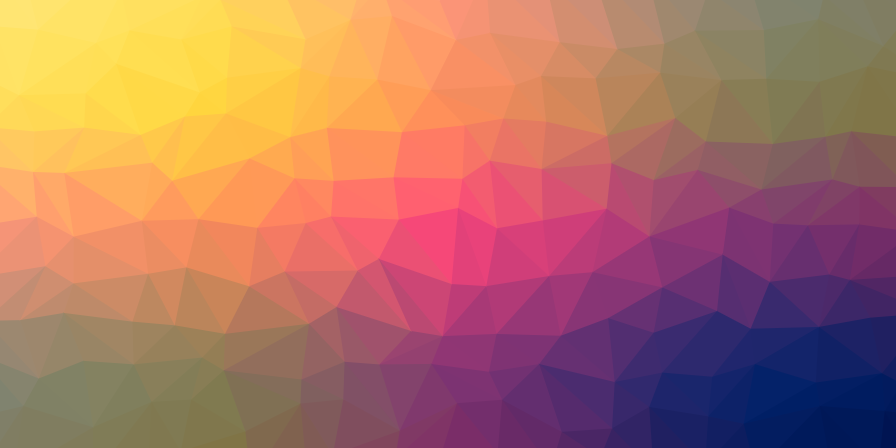
A Shadertoy shader for this background:

```glsl
// A low-poly sunset: a jittered grid of points is split into flat triangles.
// Each facet averages one palette read across and the same palette read down,
// sampled at the facet centre. Facet edges are blended by signed distance.

#define CELL vec2(0.117, 0.107)   // grid spacing, in canvas heights
#define CENTER vec2(1.0, 0.5)     // where grid point (0, 0) rests
#define JITTER 0.74               // point scatter, in cells
#define EDGE_PIXELS 1.0           // width of the edge blend
#define SEED 17.0

// Palette from pale yellow through pink to navy, evenly spaced.
const int LAST_STOP = 8;
const vec3 SUNSET[9] = vec3[9](
    vec3(1.00, 0.90, 0.46),
    vec3(1.00, 0.88, 0.34),
    vec3(1.00, 0.83, 0.23),
    vec3(1.00, 0.58, 0.36),
    vec3(1.00, 0.27, 0.48),
    vec3(0.71, 0.23, 0.47),
    vec3(0.24, 0.17, 0.44),
    vec3(0.00, 0.13, 0.41),
    vec3(0.00, 0.08, 0.32));

vec3 palette(float t) {
    float s = clamp(t, 0.0, 1.0) * float(LAST_STOP);
    int i = min(int(s), LAST_STOP - 1);
    return mix(SUNSET[i], SUNSET[i + 1], s - float(i));
}

vec2 hash2(vec2 id) {
    vec3 h = fract((id.xyx + SEED) * vec3(0.1031, 0.1030, 0.0973));
    h += dot(h, h.yzx + 33.33);
    return fract((h.xx + h.yz) * h.zy);
}

vec2 gridPoint(vec2 id) {
    return CENTER + CELL * (id + JITTER * (hash2(id) - 0.5));
}

float cross2(vec2 a, vec2 b) {
    return a.x * b.y - a.y * b.x;
}

float signedArea(vec2 a, vec2 b, vec2 c) {
    return cross2(b - a, c - a);
}

// Distance to the line a-b, positive on its left.
float edgeDistance(vec2 p, vec2 a, vec2 b) {
    return cross2(normalize(b - a), p - a);
}

// Adds one counter-clockwise facet: colour times coverage, and coverage.
void addFacet(inout vec4 sum, vec2 p, vec2 a, vec2 b, vec2 c) {
    float inside = min(edgeDistance(p, a, b),
                   min(edgeDistance(p, b, c), edgeDistance(p, c, a)));
    float blend = EDGE_PIXELS / iResolution.y;
    float coverage = clamp(0.5 + inside / blend, 0.0, 1.0);

    vec2 middle = (a + b + c) / 3.0;
    float across = middle.x * iResolution.y / iResolution.x;
    vec3 color = 0.5 * (palette(across) + palette(1.0 - middle.y));
    sum += vec4(color, 1.0) * coverage;
}

void mainImage(out vec4 fragColor, in vec2 fragCoord) {
    vec2 p = fragCoord / iResolution.y;
    vec2 home = floor((p - CENTER) / CELL);
    vec4 sum = vec4(0.0);

    // Scattered corners can reach into the neighbouring cells.
    for (int y = -1; y <= 1; y++) {
        for (int x = -1; x <= 1; x++) {
            vec2 id = home + vec2(x, y);
            vec2 a = gridPoint(id);
            vec2 b = gridPoint(id + vec2(1.0, 0.0));
            vec2 c = gridPoint(id + vec2(1.0, 1.0));
            vec2 d = gridPoint(id + vec2(0.0, 1.0));

            // Cut along the diagonal that leaves no thin or folded facet.
            float cutAC = min(signedArea(a, b, c), signedArea(a, c, d));
            float cutBD = min(signedArea(a, b, d), signedArea(b, c, d));
            if (cutAC > cutBD) {
                addFacet(sum, p, a, b, c);
                addFacet(sum, p, a, c, d);
            } else {
                addFacet(sum, p, a, b, d);
                addFacet(sum, p, b, c, d);
            }
        }
    }
    fragColor = vec4(sum.rgb / max(sum.a, 0.001), 1.0);
}
```
